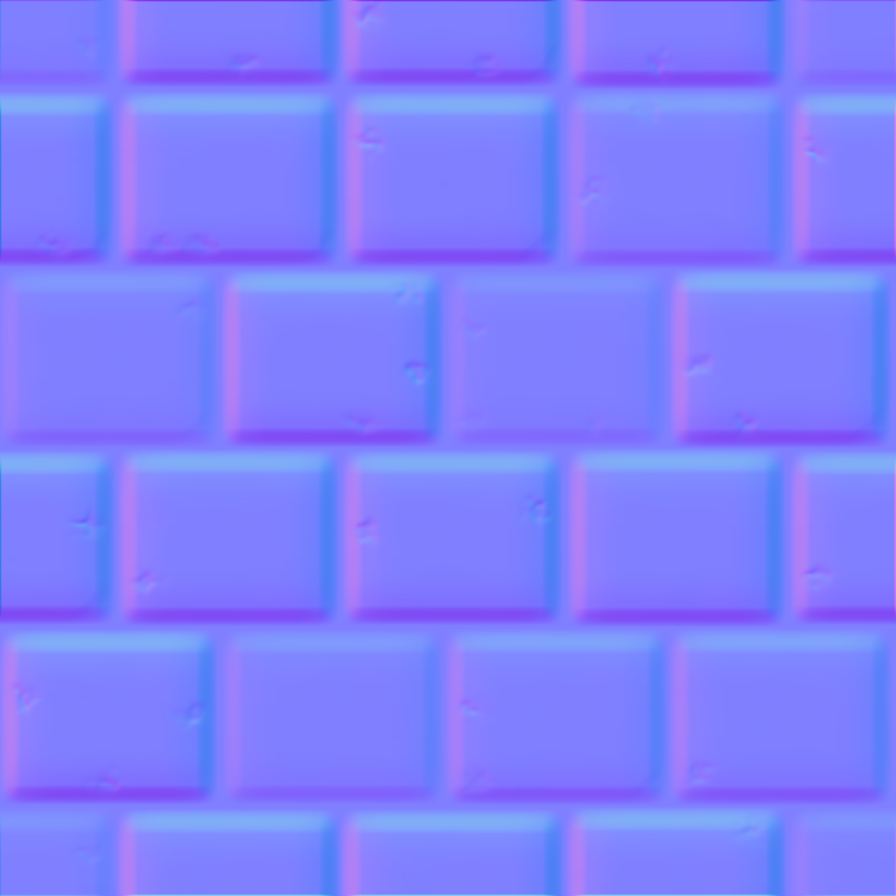
Write a Shadertoy shader that draws this texture map.

```glsl
// Tangent-space normal map of a worn running-bond block wall, 4 blocks by 5 rows.
// Each block is a height field of soft bevels, dents and a broken corner; its
// slope, taken by central differences, is packed into colour.

const vec2  GRID         = vec2(4.0, 5.0);      // blocks across, rows down
const float ROW_OFFSET   = 0.5;                 // rows start half a block below the canvas
const float SHIFT_EVEN   = 0.52;                // joint position in blocks, even rows
const float SHIFT_ODD    = -0.016;              // joint position in blocks, odd rows
const float RELIEF       = 0.0095;              // block height above the joint
const vec2  BEVEL_SIDE   = vec2(0.024, 0.024);  // left, right bevel widths
const vec2  BEVEL_ENDS   = vec2(0.022, 0.028);  // bottom, top bevel widths
const float PILLOW_WIDTH = 0.030;               // broad rounding behind the bevel
const float PILLOW_SHARE = 0.45;
const float MAX_INSET    = 0.003;               // variation of the joint width
const float FAINT_RELIEF = 0.40;                // relief of the most worn blocks
const int   DENTS        = 3;
const float DENT_CHANCE  = 0.55;
const float DENT_DEPTH   = 0.17;
const float CORNER_DEPTH = 0.12;
const float GRAIN_SCALE  = 26.0;
const float GRAIN_DEPTH  = 0.025;
const float SAMPLE_STEP  = 0.0015;
const float RIM_WIDTH    = 0.0025;              // hard line on the canvas border
const float RIM_SLOPE    = 0.9;

vec2 hash22(vec2 p) {
    vec3 q = fract(p.xyx * vec3(0.1031, 0.1030, 0.0973));
    q += dot(q, q.yzx + 33.33);
    return fract((q.xx + q.yz) * q.zy);
}

float valueNoise(vec2 p) {
    vec2 cell = floor(p), f = fract(p);
    f = f * f * (3.0 - 2.0 * f);
    float low  = mix(hash22(cell).x, hash22(cell + vec2(1, 0)).x, f.x);
    float high = mix(hash22(cell + vec2(0, 1)).x, hash22(cell + vec2(1, 1)).x, f.x);
    return mix(low, high, f.y);
}

// Rise from 0 at a joint to 1 on the face: a steep bevel plus a broad pillow.
float edgeRise(float dist, float width) {
    float d = max(dist, 0.0);
    float pillow = 1.0 - exp(-d * d / (PILLOW_WIDTH * PILLOW_WIDTH));
    return mix(smoothstep(0.0, width, d), pillow, PILLOW_SHARE);
}

// Dents gathered along the block's perimeter, with ragged outlines.
float dentDepth(vec2 local, vec2 size, vec2 seed) {
    float depth = 0.0;
    vec2 ragged = vec2(valueNoise(local * 90.0 + seed), valueNoise(local * 90.0 - seed + 40.0));
    for (int i = 0; i < DENTS; i++) {
        vec2 key = seed + float(i + 1) * vec2(17.0, 29.0);
        vec2 place = hash22(key);
        vec2 choice = hash22(key + 71.0);
        vec2 nearEdge = mix(vec2(0.12), vec2(0.88), step(0.5, place));
        vec2 centre = choice.x < 0.6 ? vec2(nearEdge.x, mix(0.15, 0.85, place.y))
                                     : vec2(mix(0.15, 0.85, place.x), nearEdge.y);
        vec2 radius = mix(vec2(0.010, 0.008), vec2(0.018, 0.012), choice.yx);
        vec2 q = (local - centre * size + (ragged - 0.5) * 0.012) / radius;
        depth += step(choice.y, DENT_CHANCE) * DENT_DEPTH * exp(-dot(q, q));
    }
    return depth;
}

float wallHeight(vec2 p) {
    // Block address, wrapped so the map tiles
    vec2 g = p * GRID + vec2(0.0, ROW_OFFSET);
    float row = mod(floor(g.y), GRID.y);
    g.x -= mod(row, 2.0) < 0.5 ? SHIFT_EVEN : SHIFT_ODD;
    vec2 id = vec2(mod(floor(g.x), GRID.x), row);
    vec2 size = 1.0 / GRID;
    vec2 local = fract(g) * size;
    vec2 seed = id * vec2(7.0, 13.0) + 5.0;
    vec2 wear = hash22(seed);

    // Bevelled face
    vec2 inset = MAX_INSET * hash22(seed + 3.0);
    vec2 low = local - inset;
    vec2 high = size - local - inset;
    float face = edgeRise(low.x, BEVEL_SIDE.x) * edgeRise(high.x, BEVEL_SIDE.y)
               * edgeRise(low.y, BEVEL_ENDS.x) * edgeRise(high.y, BEVEL_ENDS.y);

    // Wear: dents, a broken lower right corner, and fine grain
    float cornerDist = high.x + low.y + 0.012 * valueNoise(local * 45.0 + seed);
    float corner = step(0.5, wear.y) * (1.0 - smoothstep(0.042, 0.064, cornerDist));
    float grain = valueNoise(local * GRAIN_SCALE + seed) - 0.5;
    float worn = 1.0 - dentDepth(local, size, seed) - CORNER_DEPTH * corner + GRAIN_DEPTH * grain;

    float relief = mix(FAINT_RELIEF, 1.0, smoothstep(0.05, 0.35, wear.x));
    return RELIEF * relief * face * worn;
}

void mainImage(out vec4 fragColor, in vec2 fragCoord) {
    vec2 uv = fragCoord / iResolution.xy;
    vec2 e = vec2(SAMPLE_STEP, 0.0);
    vec2 slope = vec2(wallHeight(uv + e.xy) - wallHeight(uv - e.xy),
                      wallHeight(uv - e.yx) - wallHeight(uv + e.yx)) / (2.0 * SAMPLE_STEP);

    // Border line, only where a block face meets the canvas edge
    float face = smoothstep(0.0, RELIEF, wallHeight(uv));
    vec2 lowRim = 1.0 - smoothstep(0.0, RIM_WIDTH, uv);
    vec2 highRim = 1.0 - smoothstep(0.0, RIM_WIDTH, 1.0 - uv);
    slope += RIM_SLOPE * face * vec2(highRim.x - lowRim.x, lowRim.y - highRim.y);

    vec3 normal = normalize(vec3(slope, 1.0));
    fragColor = vec4(0.5 + 0.5 * normal, 1.0);
}
```
